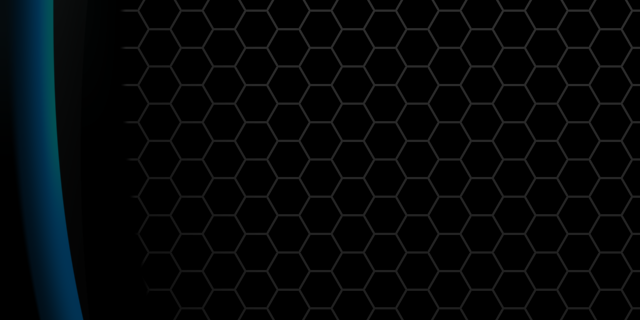
Give the GLSL for this background, as a Shadertoy shader.

```glsl
// Dark honeycomb mesh beside a curved, glowing blue band on black.

// Signed distance to the nearest edge of a flat-topped hexagon tiling,
// growing from zero on the edges to height / 2 at the cell centres.
float hexEdgeDistance(vec2 p, float height) {
    vec2 period = height * vec2(1.7320508, 1.0);
    vec2 a = mod(p + 0.5 * period, period) - 0.5 * period;
    vec2 b = mod(p, period) - 0.5 * period;
    vec2 q = abs(dot(a, a) < dot(b, b) ? a : b);
    return 0.5 * height - max(q.y, dot(q, vec2(0.8660254, 0.5)));
}

// Antialiased step: 0 left of the edge, 1 right of it.
float softStep(float edge, float x, float blur) {
    return smoothstep(edge - blur, edge + blur, x);
}

void mainImage(out vec4 fragColor, in vec2 fragCoord) {
    vec2 p = fragCoord / iResolution.y;
    float pixel = 1.0 / iResolution.y;
    float down = clamp(1.0 - p.y, 0.0, 1.0);
    float bend = pow(down, 2.4);

    // Honeycomb, dimmer towards the lower left and cut along a curve
    float edgeDistance = hexEdgeDistance(p - vec2(0.8008, 0.6761), 0.11628);
    float line = 1.0 - softStep(0.0034, edgeDistance, 0.75 * pixel);
    float meshMask = softStep(0.383 + 0.1 * bend, p.x, 0.012);
    float meshLight = mix(0.125, 0.19, p.y);
    meshLight *= mix(mix(0.75, 0.5, down), 1.0, smoothstep(0.38, 0.95, p.x));
    vec3 color = vec3(line * meshMask * meshLight);

    // Faint shade between the panel and the mesh
    float shade = (1.0 - smoothstep(0.25, 0.39, p.x)) * smoothstep(0.5, 1.0, p.y);
    color += vec3(0.008, 0.018, 0.018) * shade;

    // Grey panel with a shallow curved right side
    float panelEdge = 0.252 + 0.1 * (down - 0.47) * (down - 0.47);
    vec3 panel = mix(vec3(0.018), vec3(0.045, 0.055, 0.055), p.y * p.y);
    panel *= mix(1.0, 0.65, smoothstep(0.17, 0.27, p.x));
    color = mix(panel, color, softStep(panelEdge, p.x, pixel));

    // Dim glow left of the band
    float bandRight = 0.1667 + 0.094 * bend;
    float bandLeft = 0.036 + 0.09 * bend;
    vec3 outer = vec3(0.02, 0.045, 0.055) * smoothstep(0.45, 1.0, p.y);
    color = mix(outer, color, softStep(bandRight, p.x, pixel));

    // Blue band, brightening to a teal rim that fades downwards
    float across = clamp((p.x - bandLeft) / (bandRight - bandLeft), 0.0, 1.0);
    vec3 band = mix(vec3(0.005, 0.065, 0.11), vec3(0.005, 0.23, 0.38),
                    smoothstep(0.0, 0.9, across));
    band *= mix(0.85, 1.0, p.y);
    float rim = smoothstep(0.6, 1.0, across) * smoothstep(0.2, 0.65, p.y);
    band = mix(band, vec3(0.01, 0.32, 0.33), rim);
    float bandBlur = mix(0.003, 0.02, p.y) + pixel;
    float bandMask = softStep(bandLeft, p.x, bandBlur)
                   * (1.0 - softStep(bandRight, p.x, pixel));
    color = mix(color, band, bandMask);

    fragColor = vec4(color, 1.0);
}
```
